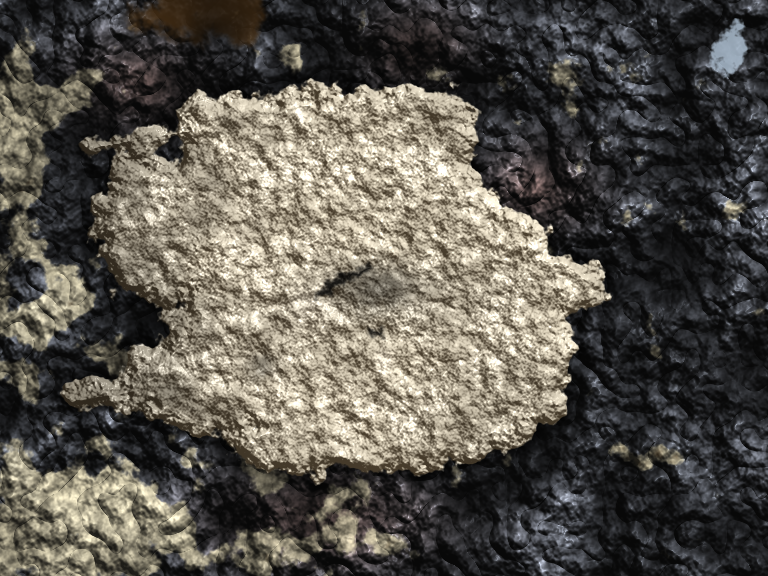
Write a Shadertoy shader that draws this texture.

```glsl
// A thick slab of pale wet clay lying on dark, crumbly, glistening soil.
// Smoothly joined ellipses and capsules give the slab outline; gradient noise
// builds height fields whose slopes are lit from the upper right.

vec2 hash2(vec2 cell) {
    vec3 h = fract(cell.xyx * vec3(0.1031, 0.103, 0.0973));
    h += dot(h, h.yzx + 33.33);
    return fract((h.xx + h.yz) * h.zy);
}

float gradientDot(vec2 cell, vec2 offset) {
    float angle = 6.2832 * hash2(cell + 50.0).x;
    return dot(vec2(cos(angle), sin(angle)), offset);
}

float gradientNoise(vec2 p) {
    vec2 i = floor(p), f = fract(p);
    vec2 u = f * f * f * (f * (f * 6.0 - 15.0) + 10.0), e = vec2(1, 0);
    return mix(mix(gradientDot(i, f), gradientDot(i + e, f - e), u.x),
               mix(gradientDot(i + e.yx, f - e.yx), gradientDot(i + 1.0, f - 1.0), u.x), u.y);
}

float fbm(vec2 p, int octaves) {
    float sum = 0.0, amplitude = 0.5;
    for (int i = 0; i < octaves; i++) {
        sum += amplitude * gradientNoise(p);
        p = mat2(1.6, 1.2, -1.2, 1.6) * p + 7.3;
        amplitude *= 0.5;
    }
    return sum;
}

// Soft elliptical weight, 1 at its centre
float spot(vec2 p, float x, float y, float rx, float ry) {
    vec2 q = (p - vec2(x, y)) / vec2(rx, ry);
    return exp(-dot(q, q));
}

float ellipse(vec2 p, vec2 centre, vec2 radius) {
    return (length((p - centre) / radius) - 1.0) * min(radius.x, radius.y);
}

float capsule(vec2 p, vec2 a, vec2 b, float radius) {
    vec2 ab = b - a;
    return length(p - a - ab * clamp(dot(p - a, ab) / dot(ab, ab), 0.0, 1.0)) - radius;
}

float join(float a, float b) {
    float h = max(0.035 - abs(a - b), 0.0) / 0.035;
    return min(a, b) - h * h * 0.00875;
}

// Signed distance to the clay, with a ragged rim
float clayDistance(vec2 p) {
    vec2 q = p - vec2(0.572, 0.698);
    q.y += 0.25 * q.x * q.x - 0.03 * q.x;
    vec2 box = abs(q) - vec2(0.215, 0.115);
    float d = length(max(box, 0.0)) + min(max(box.x, box.y), 0.0) - 0.035;
    d = join(d, ellipse(p, vec2(0.65, 0.45), vec2(0.335, 0.27)));
    d = join(d, ellipse(p, vec2(0.865, 0.37), vec2(0.125, 0.14)));
    d = join(d, ellipse(p, vec2(0.935, 0.505), vec2(0.115, 0.068)));
    d = join(d, ellipse(p, vec2(0.265, 0.605), vec2(0.105, 0.13)));
    d = join(d, ellipse(p, vec2(0.355, 0.345), vec2(0.13, 0.095)));
    d = join(d, capsule(p, vec2(0.46, 0.215), vec2(0.83, 0.255), 0.045));
    d = join(d, capsule(p, vec2(0.13, 0.305), vec2(0.32, 0.335), 0.022));
    d = join(d, capsule(p, vec2(0.165, 0.745), vec2(0.34, 0.775), 0.017));
    return d + 0.06 * fbm(p * 19.0, 4);
}

// x: soil height, y: clay height, z: distance to the clay
vec3 surface(vec2 p) {
    float d = clayDistance(p);
    float soil = 0.075 * fbm(p * 8.0, 5) + 0.025 * abs(gradientNoise(p * 21.0));
    float clay = 0.013 * fbm(p * 27.0, 4) + 0.012 * fbm(p * 9.0, 2);
    return vec3(soil, clay + 0.013 * smoothstep(0.01, -0.025, d), d);
}

void mainImage(out vec4 fragColor, in vec2 fragCoord) {
    vec2 p = fragCoord / iResolution.xy * vec2(1.3333, 1.0), e = vec2(0.002, 0);
    vec3 s = surface(p), dx = (surface(p + e) - s) / e.x, dy = (surface(p + e.yx) - s) / e.x;
    vec3 light = normalize(vec3(0.35, 0.5, 0.75)), halfway = normalize(light + vec3(0, 0, 1));
    vec3 soilNormal = normalize(vec3(-dx.x, -dy.x, 1.0));
    vec3 clayNormal = normalize(vec3(-dx.y, -dy.y, 1.0));
    float patches = fbm(p * 12.0 + 3.0, 5), grain = fbm(p * 55.0, 3), broad = fbm(p * 4.0 + 11.0, 3);

    // Soil: blue-grey with red-brown crumbs, deep hollows and wet glints
    float brown = spot(p, 0.72, 0.91, 0.1, 0.08) + spot(p, 0.93, 0.67, 0.1, 0.08)
                + spot(p, 0.24, 0.85, 0.12, 0.08) + spot(p, 0.56, 0.1, 0.2, 0.1);
    float soilLight = max(dot(soilNormal, light), 0.0);
    vec3 soil = mix(vec3(0.36, 0.375, 0.41), vec3(0.38, 0.31, 0.3), min(brown, 1.0));
    soil *= soilLight * soilLight * (1.0 + 1.5 * grain);
    soil += vec3(0.38, 0.4, 0.43) * pow(max(dot(soilNormal, halfway), 0.0), 30.0) * smoothstep(-0.05, 0.35, patches + 0.5 * grain);
    soil *= mix(0.3, 1.2, smoothstep(-0.025, 0.03, s.x)) * mix(0.45, 1.25, smoothstep(-0.2, 0.2, broad + 0.1 * brown));
    soil *= 1.0 - 0.5 * spot(p, 1.08, 0.22, 0.12, 0.07) - 0.5 * spot(p, 0.06, 0.6, 0.1, 0.08) - 0.5 * spot(p, 1.05, 0.7, 0.08, 0.08);
    soil = 0.03 + soil * (1.0 + spot(p, 0.97, 0.84, 0.14, 0.08));

    // Thin broken clay smears, mostly to the left
    float smear = 1.1 * spot(p, 0.13, 0.08, 0.28, 0.14) + spot(p, 0.01, 0.77, 0.08, 0.13)
                + 0.8 * spot(p, 0.06, 0.44, 0.13, 0.13) + 0.7 * spot(p, 0.1, 0.84, 0.09, 0.05)
                + 0.7 * spot(p, 0.57, 0.11, 0.08, 0.08) + 0.5 * spot(p, 1.02, 0.83, 0.07, 0.06)
                + 0.6 * spot(p, 0.49, 0.89, 0.05, 0.05);
    vec3 smearColour = vec3(0.64, 0.61, 0.51) * (0.2 + soilLight) * (1.0 + grain + broad);
    soil = mix(soil, smearColour, 0.85 * smoothstep(0.45, 0.65, smear + 2.0 * patches));

    // Amber puddle and broken sky reflection
    float puddle = spot(p, 0.36, 0.98, 0.11, 0.07) + 1.2 * patches;
    soil = mix(soil, vec3(0.3, 0.2, 0.09) * (0.8 + 2.0 * broad), 0.8 * smoothstep(0.35, 0.65, puddle));
    float sky = spot(p, 1.265, 0.925, 0.07, 0.06) + 1.5 * patches + 0.6 * grain;
    soil = mix(soil, vec3(0.68, 0.75, 0.82), 0.85 * smoothstep(0.6, 0.9, sky) * smoothstep(0.12, 0.06, length(p - vec2(1.265, 0.925))));
    soil *= mix(0.5, 1.0, smoothstep(0.0, 0.03, s.z));

    // Clay: granular diffuse shading with small wet glints
    float clayLight = max(dot(clayNormal, light), 0.0) + 0.35 * grain + 0.2 * patches;
    vec3 clay = mix(vec3(0.26, 0.22, 0.16), vec3(0.92, 0.88, 0.79), smoothstep(0.3, 1.1, clayLight));
    clay *= mix(0.74, 1.04, smoothstep(0.2, 0.45, p.x + 0.2 * patches)) * (1.0 + 0.3 * broad);
    clay += 0.3 * pow(max(dot(clayNormal, halfway), 0.0), 30.0) * smoothstep(-0.1, 0.35, patches + grain);
    clay += 0.2 * spot(p, 0.53, 0.475, 0.025, 0.03) + 0.25 * spot(p, 0.665, 0.375, 0.015, 0.018);

    // Central hollow with its dark, bent slit
    vec2 q = p + 0.03 * vec2(patches, grain);
    clay *= 1.0 - 0.5 * spot(q, 0.655, 0.5, 0.08, 0.045) - 0.35 * spot(q, 0.455, 0.365, 0.03, 0.025);
    float slit = min(capsule(q, vec2(0.56, 0.49), vec2(0.59, 0.515), 0.004), capsule(q, vec2(0.59, 0.515), vec2(0.64, 0.535), 0.002));
    slit = min(slit, capsule(q, vec2(0.645, 0.42), vec2(0.66, 0.424), 0.001));
    clay *= mix(0.15, 1.0, smoothstep(-0.003, 0.012, slit));

    fragColor = vec4(clamp(mix(soil, clay, smoothstep(0.003, -0.003, s.z)), 0.0, 1.0), 1.0);
}
```
